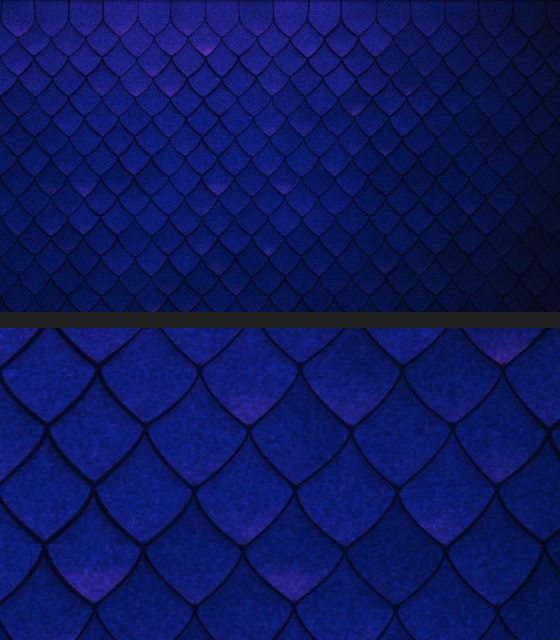
Top: the whole. Bottom: its middle third, enlarged.
Reproduce this pattern procedurally as a WebGL 1 fragment shader.

```glsl
precision highp float;
// Rows of overlapping pointed fabric scales in deep blue, hung from the top edge.
// Each row is an ogive profile repeated with a half-step shift; the upper row
// covers the next one, with dark seams, soft shadows, violet sheen and grain.

uniform vec2 u_resolution;

#define PITCH 0.1093            // scale width, in canvas heights
#define ROW_STEP 0.0637         // distance between rows of tips
#define FIRST_TIP vec2(0.058, 0.121)
#define POINTINESS 1.6          // exponent of the scale profile
#define SEAM_WIDTH 0.0017       // half width of the dark seam
#define SHADOW_REACH 0.0065
#define GRAIN 0.24
#define SEAM_COLOR vec3(0.016, 0.025, 0.085)
#define DARK_BLUE vec3(0.028, 0.045, 0.13)
#define MID_BLUE vec3(0.018, 0.08, 0.32)
#define BRIGHT_BLUE vec3(0.05, 0.11, 0.47)
#define VIOLET vec3(0.16, 0.04, 0.13)

float hash(vec2 p) {
  vec3 q = fract(vec3(p.xyx) * 0.1031);
  q += dot(q, q.yzx + 33.33);
  return fract((q.x + q.y) * q.z);
}

float noise(vec2 p) {
  vec2 i = floor(p), f = fract(p);
  f = f * f * (3.0 - 2.0 * f);
  return mix(mix(hash(i), hash(i + vec2(1.0, 0.0)), f.x),
             mix(hash(i + vec2(0.0, 1.0)), hash(i + 1.0), f.x), f.y);
}

float fbm(vec2 p) {
  float sum = 0.0, amp = 0.5;
  for (int i = 0; i < 4; i++) {
    sum += amp * noise(p);
    p = p * 2.03 + 17.0;
    amp *= 0.5;
  }
  return sum;
}

// Column number and signed offset from its centre (-1 to 1) within a row
vec2 columnAt(float x, float row) {
  float u = x / PITCH - 0.5 * mod(row, 2.0);
  float column = floor(u + 0.5);
  return vec2(column, 2.0 * (u - column));
}

void main() {
  vec2 p = gl_FragCoord.xy / u_resolution.y;
  p.y = 1.0 - p.y;                               // measured down from the top
  float across = gl_FragCoord.x / u_resolution.x;
  float pixel = 1.0 / u_resolution.y;

  // Hand-laid irregularity: the lower rows narrow a little and wander
  vec2 q = p;
  q.x *= 1.0 + 0.02 * smoothstep(0.1, 0.57, p.y);
  q += 0.008 * (vec2(noise(p * 11.0), noise(p * 11.0 + 40.0)) - 0.5);
  q -= FIRST_TIP;

  // Topmost row that may cover this point
  float v = q.y / ROW_STEP;
  float row = max(ceil(v), 0.0);
  float rise = row - v;                          // height above the tip, in rows
  vec2 cell = columnAt(q.x, row);
  float side = cell.y;

  // Distance to the scale edge, positive inside
  float remain = max(1.0 - rise, 0.0);
  float halfWidth = 1.0 - pow(remain, POINTINESS);
  float slope = POINTINESS * pow(remain, POINTINESS - 1.0) * 0.5 * PITCH / ROW_STEP;
  float edge = (halfWidth - abs(side)) * 0.5 * PITCH / sqrt(1.0 + slope * slope);

  // Scale that shows here: this row or the one tucked under it
  vec2 id = vec2(cell.x, row);
  float height = rise;
  if (edge < 0.0) {
    id = vec2(columnAt(q.x, row + 1.0).x, row + 1.0);
    height += 1.0;
  }

  // Broad light: strongest left of centre and high, fading to the right
  vec2 fromLight = vec2(across - 0.35, p.y - 0.22);
  float light = exp(-2.0 * fromLight.x * fromLight.x - 0.6 * fromLight.y * fromLight.y);
  light *= 0.92 + 0.16 * hash(id + 5.0);
  light *= 0.86 + 0.28 * fbm(p * 9.0);
  light *= 1.0 + 0.1 * smoothstep(1.3, 0.1, height);

  vec3 color = mix(DARK_BLUE, MID_BLUE, smoothstep(0.25, 0.74, light));
  color = mix(color, BRIGHT_BLUE, smoothstep(0.68, 1.02, light));

  // Violet sheen on worn tips and along the top of the cloth
  float worn = pow(hash(id + 71.0), 2.0);
  float tipSheen = smoothstep(0.85, 0.05, height) * (0.15 + 0.85 * worn);
  float topSheen = 0.45 * smoothstep(0.5, 0.0, p.y);
  float patches = smoothstep(0.35, 0.75, fbm(p * 22.0 + 9.0));
  color += VIOLET * light * light * (tipSheen * (0.4 + patches) + topSheen);

  // Woven grain with sparse bright fibres
  float weave = 0.6 * noise(p * 290.0) + 0.4 * noise(p * vec2(150.0, 420.0)) - 0.5;
  color *= 1.0 + 2.0 * GRAIN * weave;
  color += VIOLET * 0.45 * light * smoothstep(0.8, 1.0, noise(p * 240.0 + 31.0));

  // Shadow on the covered scale, heavier under left-hand edges
  float lift = smoothstep(0.3, 0.75, noise(p * 9.0 + 63.0));
  float depth = mix(0.3, 0.6, lift) + 0.15 * step(side, 0.0);
  float shadow = depth * exp(min(edge, 0.0) / SHADOW_REACH) * step(edge, 0.0);
  color = mix(color, SEAM_COLOR, shadow);

  // Seams, and knots where the tips meet
  float width = SEAM_WIDTH * (0.65 + 0.8 * lift + 0.3 * across);
  float seam = 1.0 - smoothstep(width - pixel, width + pixel, abs(edge));
  vec2 toTip = vec2(side * 0.5 * PITCH, rise * ROW_STEP);
  vec2 toNotch = vec2((1.0 - abs(side)) * 0.5 * PITCH, (rise - 1.0) * ROW_STEP);
  float knot = 1.0 - smoothstep(0.002, 0.007, min(length(toTip), length(toNotch)));
  color = mix(color, SEAM_COLOR, max(0.8 * seam, 0.75 * knot));

  // Dim hem along the top edge
  color *= 0.65 + 0.35 * smoothstep(0.0, 0.012, p.y);
  gl_FragColor = vec4(clamp(color, 0.0, 1.0), 1.0);
}
```
